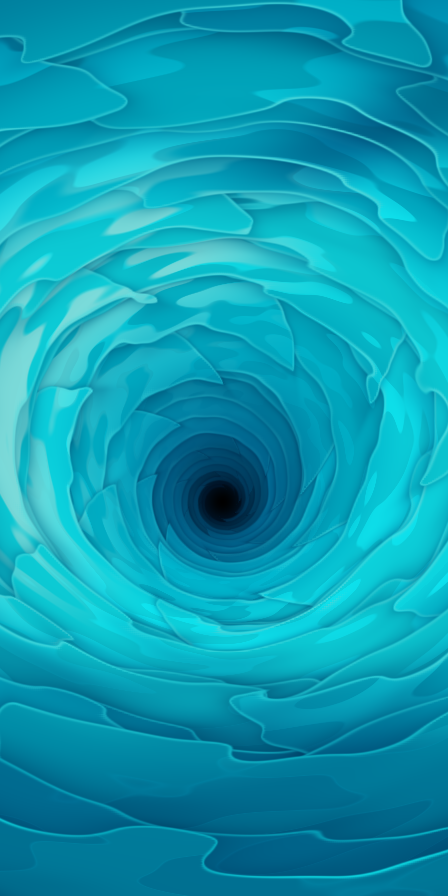
A Shadertoy shader for this background:

```glsl
// A turquoise whirlpool seen from above, built like layered cut paper.
// Sheets with spiral, noise-torn edges are stacked from the dark eye outwards;
// each casts a shadow inwards, carries a pale rim and is tinted by radius.

const vec2  EYE          = vec2(0.497, 0.88); // in canvas widths
const float RING_LIFT    = 0.15;   // how far the outer rings drift upwards
const int   SHEETS       = 52;
const float EYE_RADIUS   = 0.036;
const float SHEET_STEP   = 0.068;  // spacing in log radius
const float REACH_INNER  = 1.15;   // log radius gained per turn at the eye
const float REACH_OUTER  = 0.42;   // and far from it
const float SHUTTER_TURN = 0.135;  // turn between neighbouring inner sheets
const float SHUTTER_END  = 24.0;   // sheets beyond this are scattered
const float RIM_WIDTH    = 0.0030;
const float LIGHT_ANGLE  = 2.60;

const vec3 ABYSS = vec3(0.00, 0.08, 0.16);
const vec3 NAVY  = vec3(0.00, 0.23, 0.36);
const vec3 DEEP  = vec3(0.00, 0.39, 0.55);
const vec3 BLUE  = vec3(0.00, 0.54, 0.67);
const vec3 TEAL  = vec3(0.00, 0.69, 0.78);
const vec3 AQUA  = vec3(0.05, 0.83, 0.87);
const vec3 FOAM  = vec3(0.53, 0.86, 0.85);
const vec3 SHADOW_TINT = vec3(0.0, 0.58, 0.70);
const float TAU = 6.2831853;

float hash(float n) { return fract(sin(n * 12.9898) * 4375.85); }

vec3 gradientAt(vec3 cell) {
    vec3 h = vec3(dot(cell, vec3(127.1, 311.7, 74.7)),
                  dot(cell, vec3(269.5, 183.3, 246.1)),
                  dot(cell, vec3(113.5, 271.9, 124.6)));
    return fract(sin(h) * 4375.85) * 2.0 - 1.0;
}

float corner(vec3 cell, vec3 f, vec3 o) { return dot(gradientAt(cell + o), f - o); }

float gradientNoise(vec3 p) {
    vec3 c = floor(p), f = fract(p);
    vec3 u = f * f * f * (f * (f * 6.0 - 15.0) + 10.0);
    vec2 e = vec2(0.0, 1.0);
    float near = mix(mix(corner(c, f, e.xxx), corner(c, f, e.yxx), u.x),
                     mix(corner(c, f, e.xyx), corner(c, f, e.yyx), u.x), u.y);
    float far  = mix(mix(corner(c, f, e.xxy), corner(c, f, e.yxy), u.x),
                     mix(corner(c, f, e.xyy), corner(c, f, e.yyy), u.x), u.y);
    return mix(near, far, u.z);
}

// Water colour from the eye to the outer rings
vec3 waterColor(float r) {
    vec3 c = mix(ABYSS, NAVY, smoothstep(0.03, 0.07, r));
    c = mix(c, DEEP, smoothstep(0.065, 0.12, r));
    c = mix(c, BLUE, smoothstep(0.11, 0.18, r));
    c = mix(c, TEAL, smoothstep(0.16, 0.25, r));
    c = mix(c, AQUA, smoothstep(0.25, 0.38, r));
    c = mix(c, TEAL, smoothstep(0.56, 0.74, r));
    return mix(c, BLUE, smoothstep(0.78, 1.02, r));
}

void mainImage(out vec4 fragColor, in vec2 fragCoord) {
    vec2 p = fragCoord / iResolution.x;
    float pixel = 1.0 / iResolution.x;

    // Whirl coordinates: rings rise and widen away from the eye
    vec2 q = p - EYE;
    float spread = smoothstep(0.0, 0.55, length(q));
    q.y -= RING_LIFT * spread;
    q.x *= mix(1.0, 0.82, spread);
    float r = max(length(q), 1e-4);
    float logR = log(r);
    float angle = atan(q.y, q.x);
    vec2 dir = q / r;
    float twist = 0.7 * logR;
    vec2 flow = mat2(cos(twist), sin(twist), -sin(twist), cos(twist)) * dir;

    // Broad light and dark regions
    float wobble = gradientNoise(vec3(flow * 1.8, logR * 7.0));
    float lowWater = smoothstep(0.62, 0.2, p.y + 0.2 * wobble);
    float facing = 0.5 + 0.5 * cos(angle - LIGHT_ANGLE);
    float ring = exp(-pow((r - 0.45) / 0.15, 2.0));
    float foamZone = ring * smoothstep(0.45, 0.9, facing);
    vec2 duskPos = (p - vec2(0.84, 1.71)) * mat2(0.95, 0.3, -0.3, 0.95);
    float dusk = exp(-dot(duskPos * vec2(3.0, 11.0), duskPos * vec2(3.0, 11.0)));
    float ragged = smoothstep(0.12, 0.42, r);
    float tear = mix(0.04, 0.20, ragged);
    float reach = mix(REACH_INNER, REACH_OUTER, smoothstep(0.12, 0.5, r));

    vec3 color = ABYSS * smoothstep(0.0, 0.06, r);
    for (int i = 0; i < SHEETS; i++) {
        float id = float(i);
        float base = log(EYE_RADIUS) + id * SHEET_STEP;
        // Sheets far from this radius are hidden or absent
        if (logR < base - 0.55 || logR > base + reach + 0.35) continue;
        float tone = hash(id + 3.0) - 0.5;

        // Spiral edge: slow growth, then a hooked drop, torn by noise
        float phase = id * SHUTTER_TURN + 0.247 * max(id - SHUTTER_END, 0.0);
        float turn = fract(angle / TAU + phase - 0.22 * logR);
        float saw = turn - smoothstep(0.94, 1.0, turn) - 0.15;
        float n = gradientNoise(vec3(flow * 2.0, id * 5.37 + logR * 3.0));
        float fine = gradientNoise(vec3(flow * 3.4, id * 3.71 + logR * 13.0));
        float d = logR - base - reach * saw - tear * (n + 0.42 * fine);
        float slope = clamp(fwidth(d) / pixel, 0.5 / r, 6.0 / r);
        float dist = d / slope;

        // Shadow falls on the sheets below
        float shade = exp(min(d, 0.0) / 0.05) * mix(0.58, 0.42, spread);
        color *= mix(vec3(1.0), SHADOW_TINT, shade);

        // Sheet tint, with crisp streaked patches
        float streak = (smoothstep(0.03, 0.08, fine + 0.4 * n) - 0.4) * ragged;
        vec3 sheet = waterColor(r * exp(0.28 * tone - 0.14 * streak * sign(r - 0.5)));
        vec3 lowColor = mix(BLUE, DEEP, clamp(0.75 + 1.2 * tone, 0.0, 1.0));
        lowColor = mix(lowColor, NAVY, 0.5 * max(streak, 0.0));
        sheet = mix(sheet, lowColor, 0.95 * lowWater);
        sheet = mix(sheet, DEEP, dusk * (0.85 + 0.3 * tone));
        sheet *= 1.0 + 0.10 * tone + 0.08 * streak;
        float foamShape = smoothstep(-0.1, 0.05, fine + 0.5 * wobble + 0.2 * tone);
        sheet = mix(sheet, FOAM, min(foamZone * 1.1, 0.9) * foamShape);

        // Pale rim along the cut
        float rim = exp(-pow(dist / RIM_WIDTH - 0.8, 2.0));
        float rimLight = smoothstep(0.04, 0.45, r) * (0.45 + 0.5 * smoothstep(-0.2, 0.3, n));
        sheet = mix(sheet, mix(AQUA, FOAM, 0.5 * (1.0 - lowWater)), rim * rimLight);
        color = mix(color, sheet, smoothstep(-pixel, pixel, dist));
    }
    fragColor = vec4(color, 1.0);
}
```
